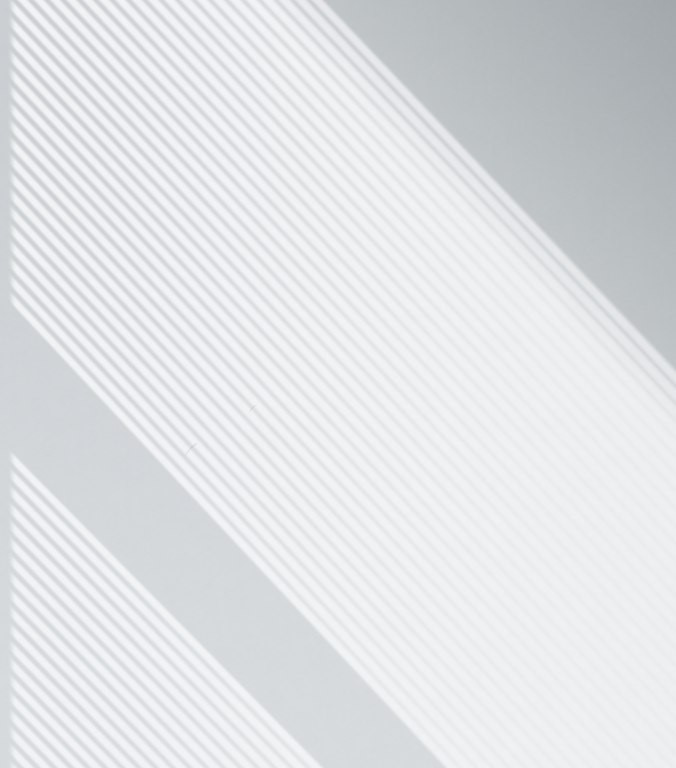
Reproduce this background procedurally as a Shadertoy shader.

```glsl
// Sunlight through window blinds: soft diagonal stripes on a pale grey wall.

// Palette
const vec3 SUNLIT      = vec3(0.948, 0.951, 0.957);
const vec3 SUNLIT_FAR  = vec3(0.932, 0.937, 0.942);
const vec3 SHADE_HIGH  = vec3(0.795, 0.808, 0.822);
const vec3 SHADE_LOW   = vec3(0.842, 0.856, 0.868);
const vec3 CORNER_NEAR = vec3(0.755, 0.773, 0.785);
const vec3 CORNER_FAR  = vec3(0.635, 0.658, 0.670);

// Guide lines as (height at x = 0, downward slope), in canvas heights
const vec2 TOP_LINE    = vec2(1.4349, 1.053);
const vec2 BOTTOM_LINE = vec2(0.6276, 1.066);
const vec2 LOWER_LINE  = vec2(0.4193, 1.016);

const float UPPER_GAPS   = 36.0;
const float LOWER_GAPS   = 40.0;
const float LOWER_PERIOD = 0.0224;
const float CORE_WIDTH   = 0.12;   // fully lit half width, in periods
const float EDGE_WIDTH   = 0.45;   // outer half width, in periods
const float FRAME_X      = 0.0155; // left end of the stripes
const float FRAME_BLUR   = 0.006;
const float MAX_FILL     = 0.80;   // light spilled into gaps at the far right
const float GRAIN        = 0.007;

float hash(vec2 p) {
    return fract(sin(dot(p, vec2(127.1, 311.7))) * 43758.5453);
}

float noise(vec2 p) {
    vec2 cell = floor(p);
    vec2 f = fract(p);
    f = f * f * (3.0 - 2.0 * f);
    float low = mix(hash(cell), hash(cell + vec2(1.0, 0.0)), f.x);
    float high = mix(hash(cell + vec2(0.0, 1.0)), hash(cell + 1.0), f.x);
    return mix(low, high, f.y);
}

// Vertical distance below a guide line
float below(vec2 p, vec2 line) {
    return line.x - line.y * p.x - p.y;
}

// Light of a band whose stripes are centred on phases 0 .. last
float stripes(float phase, float last, float fill, float blur) {
    float offset = abs(phase - clamp(round(phase), 0.0, last));
    float lit = 1.0 - smoothstep(CORE_WIDTH, EDGE_WIDTH + blur, offset);
    float inside = step(0.0, phase) * step(phase, last);
    return mix(lit, 1.0, fill * inside);
}

// Short curved scratch in the plaster
float scratch(vec2 p, vec2 centre, float size) {
    vec2 q = (p - centre) / size;
    float bend = abs(q.y - q.x + 0.35 * q.x * q.x);
    return (1.0 - smoothstep(0.05, 0.22, bend)) * (1.0 - smoothstep(0.6, 1.0, abs(q.x)));
}

void mainImage(out vec4 fragColor, in vec2 fragCoord) {
    vec2 p = fragCoord / iResolution.y;

    // Stripe phases of the two bands
    float fromTop = below(p, TOP_LINE);
    float bandHeight = fromTop - below(p, BOTTOM_LINE);
    float upperPhase = fromTop / bandHeight * UPPER_GAPS;
    float lowerPhase = below(p, LOWER_LINE) / LOWER_PERIOD;

    // Gaps fill with light to the right, but stay dark near the top edge
    float fill = MAX_FILL * smoothstep(-0.03, 0.80, p.x);
    float rim = smoothstep(0.0, 4.0, upperPhase);
    float blur = 0.22 * p.x;
    float upper = stripes(upperPhase, UPPER_GAPS, fill * mix(0.4, 1.0, rim), blur);
    upper *= mix(0.78, 1.0, rim);
    float lower = stripes(lowerPhase, LOWER_GAPS, fill, blur);
    float light = max(upper, lower);
    light *= smoothstep(FRAME_X - FRAME_BLUR, FRAME_X + FRAME_BLUR, p.x);

    // Shaded wall, darkening towards the upper right corner
    vec3 shade = mix(SHADE_LOW, SHADE_HIGH, smoothstep(0.0, 1.0, p.y));
    vec3 corner = mix(CORNER_NEAR, CORNER_FAR, clamp(-fromTop / 0.49, 0.0, 1.0));
    shade = mix(corner, shade, smoothstep(-0.5, 4.0, upperPhase));

    // Sunlight over the shade
    vec3 sun = mix(SUNLIT, SUNLIT_FAR, smoothstep(0.35, 0.90, p.x));
    vec3 color = mix(shade, sun, light);

    // Plaster grain and scratches
    color += GRAIN * (noise(p * 260.0) - 0.5) + 0.5 * GRAIN * (noise(p * 45.0) - 0.5);
    float marks = scratch(p, vec2(0.329, 0.469), 0.006)
                + scratch(p, vec2(0.249, 0.417), 0.009)
                + scratch(p, vec2(0.245, 0.527), 0.003);
    color -= 0.07 * marks;

    fragColor = vec4(clamp(color, 0.0, 1.0), 1.0);
}
```
